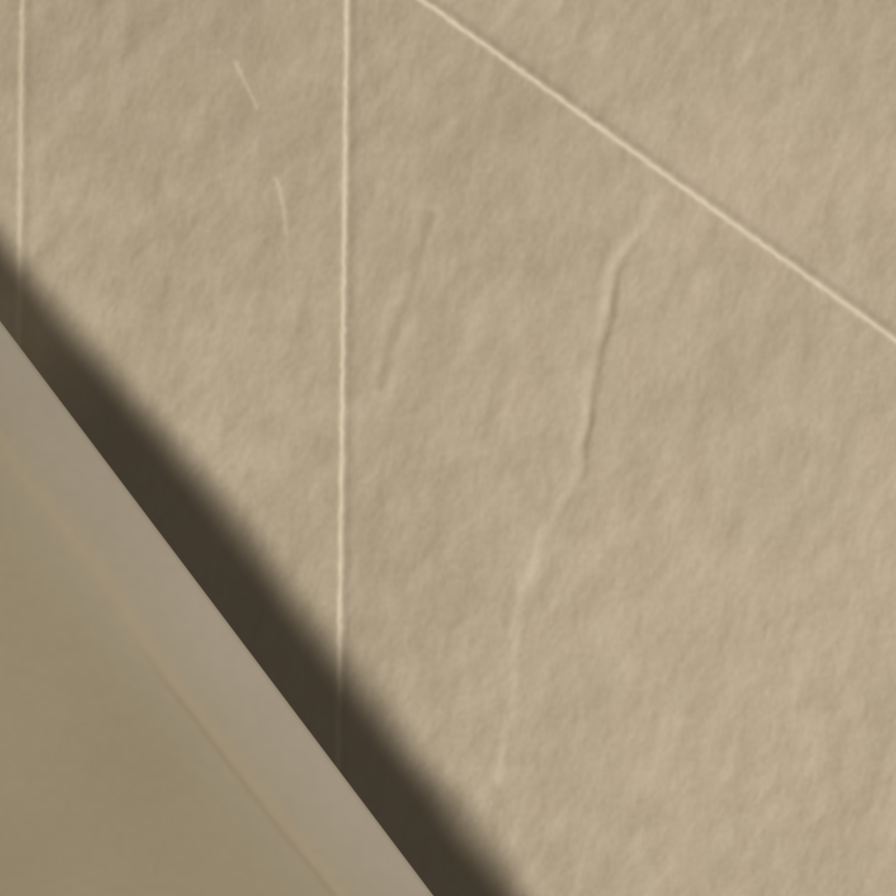
Give the GLSL for this texture, as a Shadertoy shader.

```glsl
const vec3 STONE_DARK = vec3(0.645, 0.590, 0.490);
const vec3 STONE_LIGHT = vec3(0.727, 0.662, 0.562);
const vec3 GROUT = vec3(0.87, 0.81, 0.70);
const vec3 PANEL_INNER = vec3(0.575, 0.525, 0.425);
const vec3 PANEL_RIM = vec3(0.625, 0.578, 0.500);
const vec3 SHADOW_TINT = vec3(0.365, 0.352, 0.335);
const vec2 PANEL_START = vec2(0.0, 0.642);
const vec2 PANEL_DIR = vec2(0.602, -0.7985);
const float SHADOW_NEAR = 0.068;
const float SHADOW_FAR = 0.090;
const float GROUT_WIDTH = 0.0034;
const float RELIEF = 0.10;

float hash(vec2 p) {
    vec3 q = fract(vec3(p.xyx) * 0.1031);
    q += dot(q, q.yzx + 33.33);
    return fract((q.x + q.y) * q.z);
}

float noise(vec2 p) {
    vec2 i = floor(p), f = fract(p);
    f = f * f * (3.0 - 2.0 * f);
    return mix(mix(hash(i), hash(i + vec2(1, 0)), f.x),
               mix(hash(i + vec2(0, 1)), hash(i + vec2(1, 1)), f.x), f.y);
}

float fbm(vec2 p) {
    float sum = 0.0, amp = 0.5;
    for (int i = 0; i < 5; i++) {
        sum += amp * noise(p);
        p = mat2(1.6, 1.2, -1.2, 1.6) * p + 7.3;
        amp *= 0.5;
    }
    return sum;
}

// Signed distance to the infinite line through a and b; positive on its right
float lineSide(vec2 p, vec2 a, vec2 b) {
    vec2 d = normalize(b - a);
    return dot(p - a, vec2(-d.y, d.x));
}

float ridge(float d, float width) {
    return exp(-d * d / (width * width));
}

float segmentDist(vec2 p, vec2 a, vec2 b) {
    vec2 ab = b - a;
    return length(p - a - ab * clamp(dot(p - a, ab) / dot(ab, ab), 0.0, 1.0));
}

// Height of the stone: mottling with slanted fibres
float stoneHeight(vec2 p) {
    vec2 q = vec2(p.x - 0.3 * p.y, p.y + 0.3 * p.x);
    return fbm(q * vec2(42.0, 26.0)) + 0.45 * fbm(q * vec2(24.0, 8.0) + 31.0);
}

// Winding crease, lit on the left and shaded on the right
float crease(vec2 p) {
    const vec2 path[7] = vec2[7](vec2(0.735, 0.785), vec2(0.682, 0.700),
        vec2(0.660, 0.610), vec2(0.645, 0.485), vec2(0.600, 0.395),
        vec2(0.572, 0.290), vec2(0.560, 0.130));
    p.x += 0.012 * (noise(p * 28.0) - 0.5);
    float lit = 1.0, shade = 1.0;
    for (int i = 0; i < 6; i++) {
        lit = min(lit, segmentDist(p, path[i], path[i + 1]));
        shade = min(shade, segmentDist(p - vec2(0.011, -0.002), path[i], path[i + 1]));
    }
    float upper = smoothstep(0.38, 0.52, p.y) * (1.0 - smoothstep(0.66, 0.76, p.y));
    float strength = 0.4 + 0.6 * noise(p * 17.0);
    return strength * (0.055 * ridge(lit, 0.007) - 0.095 * upper * ridge(shade, 0.005));
}

vec3 stone(vec2 p) {
    float h = stoneHeight(p);
    float slope = h - stoneHeight(p + vec2(0.004, -0.003));
    float broad = fbm(p * 5.0 + 4.0);
    float light = 0.42 + 0.34 * smoothstep(0.0, 0.75, p.x) + 0.9 * (broad - 0.48);
    light -= 0.12 * smoothstep(0.75, 1.0, p.y);
    vec3 col = mix(STONE_DARK, STONE_LIGHT, clamp(light, -0.2, 1.3));
    col += RELIEF * slope + 0.06 * (h - 0.70);
    col += 0.018 * (noise(p * 190.0) - 0.5);

    // Main crease and fainter slanted scratches
    float wave = 0.008 * (noise(p * 22.0 + 9.0) - 0.5);
    float scratch = segmentDist(p + vec2(wave, 0), vec2(0.478, 0.76), vec2(0.425, 0.57));
    float hair = segmentDist(p + vec2(wave, 0), vec2(0.262, 0.93), vec2(0.285, 0.88));
    float glint = segmentDist(p + vec2(wave, 0), vec2(0.31, 0.80), vec2(0.322, 0.74));
    col += crease(p) - 0.032 * ridge(scratch, 0.006)
         + 0.025 * ridge(scratch - 0.011, 0.006)
         + 0.06 * (ridge(hair, 0.003) + ridge(glint, 0.003));
    return col;
}

vec3 addGrout(vec3 col, vec2 p, float d, float strength) {
    d += 0.0014 * (noise(p * 130.0) - 0.5);
    col *= 1.0 - 0.07 * strength * ridge(d - 0.008, 0.005);
    float grain = 0.75 + 0.25 * noise(p * 150.0 + 5.0);
    return mix(col, GROUT, strength * grain * ridge(d, GROUT_WIDTH));
}

vec3 panel(vec2 p, float depth) {
    vec3 col = mix(PANEL_RIM, PANEL_INNER, smoothstep(0.0, 0.17, depth));
    col *= 1.0 - 0.05 * smoothstep(0.35, 0.65, p.y);
    col += 0.022 * (fbm(p * 7.0) - 0.48) + 0.008 * (noise(p * 120.0) - 0.5);
    float seam = depth - 0.082 - 0.012 * (noise(p * 8.0) - 0.5);
    col += vec3(0.018, 0.009, -0.004) * ridge(seam, 0.012);
    col -= 0.025 * ridge(seam - 0.008, 0.004) * (1.0 - smoothstep(0.20, 0.32, p.y));
    return col - 0.05 * ridge(depth, 0.003);
}

void mainImage(out vec4 fragColor, in vec2 fragCoord) {
    vec2 p = fragCoord / iResolution.xy;
    float pixel = 1.0 / min(iResolution.x, iResolution.y);
    vec2 fromStart = p - PANEL_START;
    float along = dot(fromStart, PANEL_DIR);
    float edge = dot(fromStart, vec2(-PANEL_DIR.y, PANEL_DIR.x));

    // Tiles and their joints
    vec3 col = stone(p);
    col = addGrout(col, p, lineSide(p, vec2(0.378, 0.22), vec2(0.387, 1.0)) * -1.0, 0.88);
    col = addGrout(col, p, lineSide(p, vec2(0.021, 0.68), vec2(0.0245, 1.0)) * -1.0, 0.60);
    col = addGrout(col, p, lineSide(p, vec2(0.471, 1.0), vec2(1.0, 0.62)), 0.85);

    // Soft shadow beside the panel
    float width = mix(SHADOW_NEAR, SHADOW_FAR, clamp(along / 0.35, 0.0, 1.0));
    width *= 1.0 + 0.12 * (noise(p * 18.0) - 0.5);
    float shade = 1.0 - smoothstep(0.46 * width, 1.18 * width, edge);
    vec3 tint = SHADOW_TINT * (1.0 + 0.25 * ridge(along, 0.09));
    vec3 shaded = mix(col, STONE_DARK, 0.65) * tint * 1.06;
    col = mix(col, shaded, shade);

    col = mix(panel(p, -edge), col, smoothstep(-pixel, pixel, edge));
    fragColor = vec4(clamp(col, 0.0, 1.0), 1.0);
}
```
